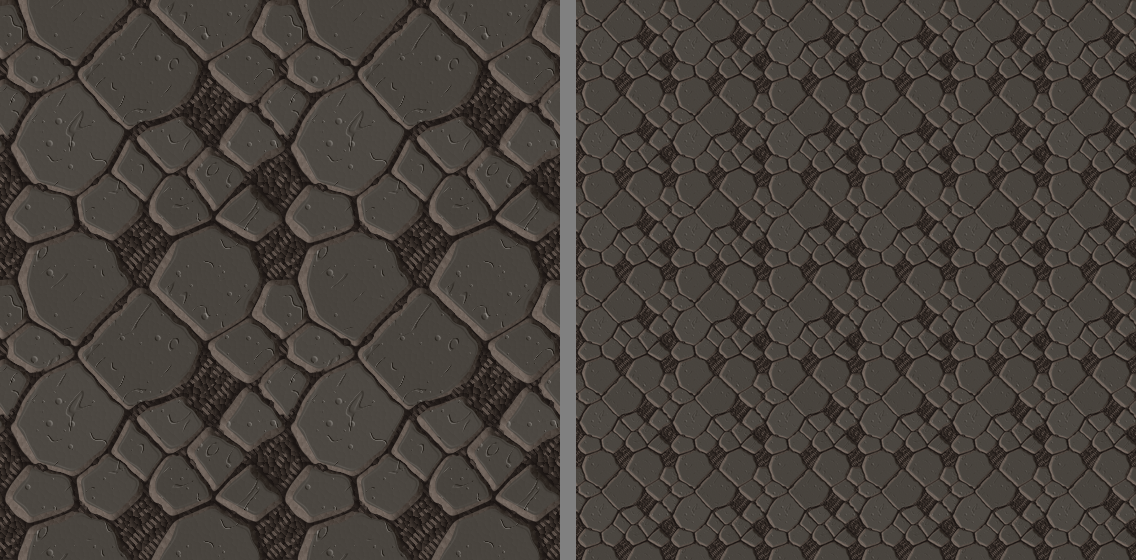
Left: one tile. Right: repeated 3 by 3.
Write a Shadertoy shader that draws this texture.

```glsl
// Cracked dark paving: large and small angular slabs on a diagonal lattice, repeated 2 x 2.
// A power diagram with split cells gives the slabs; softened bisector distances give
// bevels and joints. Some small cells hold ribbed rubble; pits dot the slab faces.

const float TAU = 6.2831853;
const float SHARPNESS = 55.0;

struct Site { vec2 pos; float weight; float id; bool rubble; };

vec2 hash2(vec2 p) {
    return fract(sin(vec2(dot(p, vec2(127.1, 311.7)), dot(p, vec2(269.5, 183.3)))) * 43758.5);
}

vec2 wrapCell(vec2 cell, float n) { return floor(mod(cell + 0.5, n)); }

// Eight lattice cells make up one repeat; the index wraps on both axes.
int cellIndex(vec2 cell) {
    return int(mod(cell.x + 2.0 * floor(cell.y * 0.5), 4.0) + 4.0 * mod(cell.y, 2.0));
}

// Half of the cells hold one large slab, the others four small sites.
int siteCount(int s) { return (s == 0 || s == 4 || s == 5 || s == 7) ? 1 : 4; }

Site makeSite(vec2 cell, int s, int q) {
    bool whole = siteCount(s) == 1;
    float id = float(s * 4 + q);
    vec2 h = hash2(vec2(id, 3.7));
    vec2 corner = vec2(float(q % 2), float(q / 2));
    vec2 center = whole ? vec2(0.5) : 0.25 + 0.5 * corner;
    bool rubble = !whole && ((q == 1 && s % 4 == 2) || (q == 2 && s % 5 == 1));
    float weight = whole ? 0.275 : rubble ? 0.035 : 0.05 + 0.04 * h.x;
    return Site(cell + center + (h - 0.5) * (whole ? 0.1 : 0.23), weight, id, rubble);
}

// Offset to the nearest of n x n wrapped, jittered points.
vec2 nearestPoint(vec2 uv, float n) {
    vec2 cell = floor(uv * n), nearest = vec2(9.0);
    for (int y = -1; y <= 1; y++)
    for (int x = -1; x <= 1; x++) {
        vec2 c = cell + vec2(x, y);
        vec2 v = uv * n - c - hash2(wrapCell(c, n));
        if (dot(v, v) < dot(nearest, nearest)) nearest = v;
    }
    return nearest;
}

float waves(vec2 uv) {
    vec2 a = TAU * uv;
    return (sin(4.0 * a.x + 2.0 * sin(3.0 * a.y)) + sin(5.0 * a.y + 2.0 * sin(3.0 * a.x + 1.0))
          + 0.6 * sin(11.0 * a.x - 9.0 * a.y)) / 2.6;
}

// Rows of short rungs over crumbled grit.
vec3 rubbleColor(vec2 uv, vec2 light) {
    vec2 diag = vec2(uv.x + uv.y, uv.x - uv.y);
    float row = diag.y * 13.0 + 0.3 * waves(uv);
    vec2 h = hash2(vec2(wrapCell(vec2(floor(row)), 13.0).x, 8.0));
    float rung = 0.5 + 0.5 * sin(TAU * (diag.x * 36.0 + h.x) + 0.8 * waves(uv.yx));
    float across = abs(fract(row) - 0.5);
    float ribs = smoothstep(0.4, 0.65, rung) * (1.0 - smoothstep(0.2, 0.28, across));
    ribs *= smoothstep(-0.5, 0.0, waves(uv * 2.0 + 0.3));
    vec2 grit = nearestPoint(uv, 52.0);
    float shade = 0.45 + 0.8 * dot(grit, light) - 0.25 * dot(grit, grit);
    vec3 base = mix(vec3(0.10, 0.08, 0.07), vec3(0.28, 0.24, 0.215), clamp(shade, 0.0, 1.0));
    return mix(base, vec3(0.41, 0.36, 0.33), ribs * 0.8);
}

// Raised-rim dents; positive facing the light, negative away from it.
float pits(vec2 uv, float n, float chance, vec2 light) {
    vec2 cell = floor(uv * n), h = hash2(wrapCell(cell, n) + n);
    vec2 v = fract(uv * n) - 0.25 - 0.5 * h.yx;
    float radius = mix(0.07, 0.18, fract(h.x * 17.0)), r = length(v) / radius;
    float rim = smoothstep(0.2, 0.75, r) * (1.0 - smoothstep(0.75, 1.15, r));
    return step(h.x, chance) * rim * (dot(v, -light) / radius + 0.15);
}

// Hairline cracks along parts of a wavy contour.
float crack(vec2 uv) {
    float line = 1.0 - smoothstep(0.02, 0.07, abs(waves(uv + 0.21) - 0.15));
    return line * smoothstep(0.15, 0.35, waves(uv.yx + 0.63));
}

void mainImage(out vec4 fragColor, in vec2 fragCoord) {
    vec2 uv = 2.0 * fragCoord / iResolution.xy;
    float pixel = 4.0 / iResolution.y;
    vec2 light = normalize(vec2(-1.0, -0.55));
    float rough = waves(uv);
    vec2 p = 2.0 * vec2(uv.x + uv.y, uv.x - uv.y) + 0.013 * vec2(rough, waves(uv.yx + 0.37));
    vec2 home = floor(p);

    // Find the slab that owns this point.
    Site own;
    float best = 1e9;
    for (int k = 0; k < 9; k++) {
        vec2 cell = home + vec2(k % 3 - 1, k / 3 - 1);
        int s = cellIndex(cell);
        for (int q = 0; q < siteCount(s); q++) {
            Site o = makeSite(cell, s, q);
            float power = dot(p - o.pos, p - o.pos) - o.weight;
            if (power < best) { best = power; own = o; }
        }
    }

    // Soft minimum of distances to its edges, with the inward direction and edge wear.
    float sum = 1e-9, wear = 0.0;
    vec2 inward = vec2(0.0);
    for (int k = 0; k < 9; k++) {
        vec2 cell = home + vec2(k % 3 - 1, k / 3 - 1);
        int s = cellIndex(cell);
        for (int q = 0; q < siteCount(s); q++) {
            Site o = makeSite(cell, s, q);
            vec2 delta = own.pos - o.pos;
            float len = length(delta);
            if (len < 0.001) continue;
            vec2 h = hash2(vec2(own.id + o.id, own.id * o.id));
            float dist = (dot(p - o.pos, p - o.pos) - o.weight - best) / (2.0 * len);
            float e = exp(-SHARPNESS * (dist - 0.025 * h.x * h.x * h.x));
            sum += e;
            wear += e * (o.rubble ? 1.0 : h.y);
            inward += e * delta / len;
        }
    }
    float d = -log(sum) / SHARPNESS;
    vec2 diagLight = vec2(light.x + light.y, light.x - light.y) * 0.7071;
    float lit = dot(-inward / sum, diagLight);

    // Slab face with pits, faint grain and hairline cracks.
    float tone = hash2(vec2(own.id, 1.0)).y - 0.5;
    vec2 grain = nearestPoint(uv, 64.0);
    vec3 color = vec3(0.29, 0.272, 0.25) + 0.02 * tone + 0.01 * dot(grain, light);
    color += 0.2 * pits(uv, 13.0, 0.3, light) + 0.17 * pits(uv + 0.41, 29.0, 0.18, light);
    color += 0.13 * (crack(uv - 0.004 * light) - 1.1 * crack(uv));

    // Bevel of uneven width, with a thin worn line inside it.
    float width = 0.026 + 0.045 * wear / sum + 0.018 * rough + 0.012 * lit;
    float line = (d - width - 0.017 - 0.012 * waves(uv.yx)) / (0.004 + 0.5 * pixel);
    color += (0.06 * lit + 0.012) * exp(-line * line);
    float facing = clamp(0.56 + 0.55 * lit, 0.0, 1.0);
    vec3 bevel = mix(vec3(0.16, 0.135, 0.115), vec3(0.44, 0.392, 0.36), facing);
    bevel += 0.025 * waves(uv * 5.0) + 0.04 * dot(grain, light);
    color = mix(bevel, color, smoothstep(width - pixel, width + pixel, d));

    // Dark joints, wider on the shaded side and at broken spots, and rubble pockets.
    vec3 debris = rubbleColor(uv, light);
    float broken = smoothstep(0.3, 0.75, waves(uv + vec2(0.6, 0.1)));
    float joint = 0.007 - 0.007 * lit + broken * (0.022 + 0.02 * dot(grain, grain));
    float slab = own.rubble ? 0.0 : smoothstep(joint - pixel, joint + pixel, d);
    float open = own.rubble ? smoothstep(-0.02, 0.04, d) : 0.6 * broken;
    color = mix(mix(vec3(0.07, 0.055, 0.05) + 0.3 * debris, debris, open), color, slab);
    fragColor = vec4(color, 1.0);
}
```
